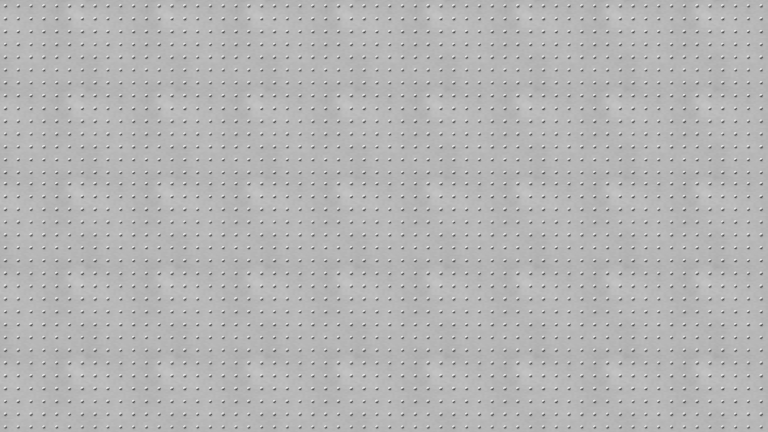
A Shadertoy shader for this texture:

```glsl
#define SPACING 0.02965
#define FIRST_STUD vec2(0.414, 0.45)
#define STUDS_PER_TILE 7.0
#define STUD_RADIUS 0.124
#define SEAM_DEPTH 0.412
#define SEAM_SKIP 0.0037
#define LIGHT_DIR vec2(-0.5, -0.866)
#define METAL vec3(0.714)
#define STUD_LIGHT vec3(0.90)
#define STUD_DARK vec3(0.31)
#define MOTTLE 0.085
#define GRAIN 0.024

float hash(vec2 p) {
    vec3 q = fract(p.xyx * vec3(0.1031, 0.1030, 0.0973));
    q += dot(q, q.yzx + 33.33);
    return fract((q.x + q.y) * q.z);
}

// Value noise that wraps after a whole number of lattice cells
float tiledNoise(vec2 tile, vec2 period) {
    vec2 p = tile * period;
    vec2 cell = floor(p);
    vec2 f = fract(p);
    f = f * f * (3.0 - 2.0 * f);
    float a = hash(mod(cell, period));
    float b = hash(mod(cell + vec2(1, 0), period));
    float c = hash(mod(cell + vec2(0, 1), period));
    float d = hash(mod(cell + vec2(1, 1), period));
    return mix(mix(a, b, f.x), mix(c, d, f.x), f.y) - 0.5;
}

// Brushed, cloudy sheet with one pale worn patch per tile
float sheetTone(vec2 tile) {
    float clouds = 0.0;
    float weight = 0.42;
    vec2 period = vec2(3, 4);
    for (int i = 0; i < 4; i++) {
        clouds += weight * tiledNoise(tile, period);
        period *= 2.0;
        weight *= 0.62;
    }
    float grain = tiledNoise(tile, vec2(36, 60));
    vec2 toPatch = fract(tile - vec2(0.84, 0.14) + 0.5) - 0.5;
    toPatch += 0.12 * vec2(tiledNoise(tile, vec2(9)), tiledNoise(tile, vec2(11)));
    float patchTone = 0.04 * exp(-75.0 * dot(toPatch, toPatch));
    return MOTTLE * clouds + GRAIN * grain + patchTone;
}

void mainImage(out vec4 fragColor, in vec2 fragCoord) {
    // Position measured down from the upper left, in stud cells
    vec2 p = vec2(fragCoord.x, iResolution.y - fragCoord.y) / iResolution.y;
    p.y += SEAM_SKIP * step(SEAM_DEPTH, p.y);
    vec2 grid = p / SPACING;
    float pixel = 1.0 / (iResolution.y * SPACING);

    vec3 color = METAL + sheetTone(grid / STUDS_PER_TILE);

    // Nearest stud, with slight variation inside each tile
    vec2 local = grid - FIRST_STUD + 0.5;
    vec2 id = mod(floor(local), STUDS_PER_TILE);
    vec2 offset = fract(local) - 0.5;
    float radius = STUD_RADIUS * mix(0.92, 1.08, hash(id + 17.0));

    // Soft shadow falling away from the light
    float shadowDist = length(offset + LIGHT_DIR * 0.06);
    float shadow = 1.0 - smoothstep(radius * 0.6, radius * 1.6, shadowDist);
    color *= 1.0 - 0.18 * shadow;

    // Domed stud, pale on the lit side and dark on the other
    float facing = dot(offset, LIGHT_DIR) / radius;
    vec3 stud = mix(STUD_DARK, STUD_LIGHT, smoothstep(-0.8, 0.5, facing));
    float cover = 1.0 - smoothstep(-0.5 * pixel, 0.5 * pixel, length(offset) - radius);
    color = mix(color, stud, cover);

    fragColor = vec4(color, 1.0);
}
```
